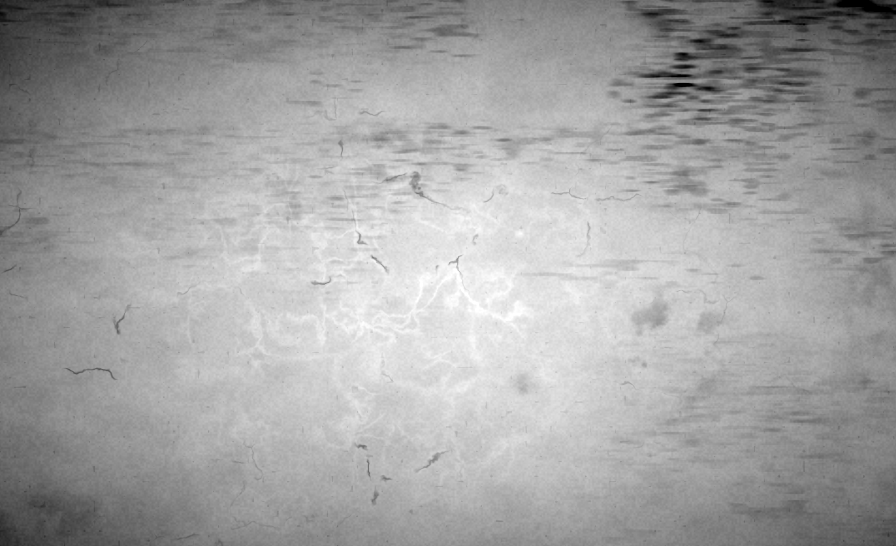
This texture is drawn by a WebGL 2 fragment shader. Its source:

```glsl
#version 300 es
precision highp float;
uniform vec2 u_resolution;
out vec4 fragColor;

vec2 hash2(vec2 p) {
  vec3 q = fract(p.xyx * vec3(0.1031, 0.1030, 0.0973));
  q += dot(q, q.yzx + 33.33);
  return fract((q.xx + q.yz) * q.zy);
}

float noise(vec2 p) {
  vec2 i = floor(p), f = fract(p);
  f = f * f * (3.0 - 2.0 * f);
  float low = mix(hash2(i).x, hash2(i + vec2(1, 0)).x, f.x);
  float high = mix(hash2(i + vec2(0, 1)).x, hash2(i + vec2(1, 1)).x, f.x);
  return mix(low, high, f.y);
}

float fbm(vec2 p) {
  float sum = 0.0, amp = 0.5;
  for (int i = 0; i < 5; i++) {
    sum += amp * noise(p);
    p = mat2(1.6, 1.2, -1.2, 1.6) * p + 7.3;
    amp *= 0.5;
  }
  return sum;
}

// Distance to the nearest border between jittered cells
float cellBorder(vec2 p, float jitter) {
  vec2 cell = floor(p), nearest = vec2(0);
  float best = 9.0, border = 9.0;
  for (int k = 0; k < 9; k++) {
    vec2 g = cell + vec2(k % 3 - 1, k / 3 - 1);
    vec2 r = g + 0.5 + jitter * (hash2(g) - 0.5) - p;
    if (dot(r, r) < best) { best = dot(r, r); nearest = r; }
  }
  for (int k = 0; k < 25; k++) {
    vec2 g = cell + vec2(k % 5 - 2, k / 5 - 2);
    vec2 r = g + 0.5 + jitter * (hash2(g) - 0.5) - p;
    vec2 d = r - nearest;
    if (dot(d, d) > 1e-5) border = min(border, dot(0.5 * (r + nearest), normalize(d)));
  }
  return border;
}

// Soft elliptical spot
float spot(vec2 p, vec2 center, vec2 size) {
  vec2 d = (p - center) / size;
  return exp(-dot(d, d));
}

// Horizontal scratches of a given length and fineness
float streaks(vec2 p, vec2 freq, float cut) {
  p.y += 0.004 * noise(p * 9.0);
  return smoothstep(cut, cut + 0.4, noise(p * freq));
}

void main() {
  vec2 uv = gl_FragCoord.xy / u_resolution;
  vec2 p = gl_FragCoord.xy / u_resolution.y;

  // Lamp glow falling off to dark corners
  vec2 fall = (uv - vec2(0.53, 0.47)) * 2.0;
  float tone = max(0.86 - 0.315 * dot(fall, fall), 0.19);
  tone += 0.04 * spot(uv, vec2(0.52, 0.46), vec2(0.2, 0.25));

  // Cloudy stains, stretched sideways
  tone += 0.09 * (fbm(p * vec2(3.0, 6.0)) - 0.48);
  tone += 0.09 * (fbm(p * vec2(14.0, 22.0) + 31.0) - 0.48);

  // Tight network of pale veins, densest near the middle
  vec2 warp = vec2(fbm(p * 16.0), fbm(p * 16.0 + 50.0)) - 0.48;
  float veinArea = spot(uv, vec2(0.43, 0.45), vec2(0.27, 0.34));
  float vein = cellBorder(p * 17.0 + warp * 2.2, 0.95) / 17.0;
  float veinPresence = smoothstep(0.35, 0.7, noise(p * 15.0 + 4.0));
  tone += 0.08 * exp(-vein * vein / 0.00004) * veinArea * veinPresence;

  // Broken, squarish dark cracks with pale rims
  vec2 crackGrid = vec2(4.6, 6.2);
  float crack = cellBorder(p * crackGrid + warp * 0.55 + 13.0, 0.6) / 5.4;
  float run = smoothstep(0.44, 0.6, noise(p * 7.0 + 21.0));
  run *= clamp(spot(uv, vec2(0.36, 0.4), vec2(0.36, 0.38)) * 1.4, 0.0, 1.0);
  float dash = smoothstep(0.28, 0.65, noise(p * 48.0 + 9.0));
  float depth = 0.35 + 0.65 * smoothstep(0.3, 0.7, noise(p * 13.0 + 3.0));
  float line = exp(-crack * crack / 0.000009);
  tone += 0.05 * exp(-crack * crack / 0.00012) * veinArea;
  tone -= 0.32 * line * run * dash * depth;

  // Fine scratches, strongest on the upper right
  float band = smoothstep(0.3, 0.7, noise(vec2(p.x * 3.0, p.y * 11.0) + 17.0));
  float rubbed = smoothstep(0.35, 0.7, uv.y) * (0.5 + 0.5 * smoothstep(0.25, 0.65, uv.x));
  rubbed += 0.4 * smoothstep(0.55, 0.85, uv.x);
  float patchy = smoothstep(0.3, 0.65, fbm(p * vec2(9.0, 18.0) + 60.0));
  tone -= 0.13 * band * rubbed * patchy * streaks(p, vec2(15.0, 120.0), 0.45);
  tone -= 0.11 * band * rubbed * streaks(p + 5.0, vec2(32.0, 165.0), 0.5);
  tone -= 0.04 * rubbed * patchy * band;

  // Sparse darker nicks
  float nickArea = smoothstep(0.55, 0.75, noise(p * vec2(5.0, 12.0) + 70.0)) * rubbed;
  tone -= 0.2 * nickArea * streaks(p + 7.0, vec2(26.0, 130.0), 0.55);
  float gouge = spot(uv, vec2(0.77, 0.85), vec2(0.045, 0.09));
  tone -= 0.5 * gouge * streaks(p + 2.0, vec2(24.0, 125.0), 0.5);

  // Smudges
  float mottling = smoothstep(0.42, 0.7, fbm(p * 24.0 + 40.0));
  float smudge = spot(uv, vec2(0.75, 0.36), vec2(0.05, 0.09));
  smudge += 0.5 * spot(uv, vec2(0.44, 0.745), vec2(0.05, 0.025));
  smudge += 0.25 * spot(uv, vec2(0.04, 0.06), vec2(0.12, 0.05));
  smudge += 0.3 * spot(uv, vec2(0.98, 0.45), vec2(0.04, 0.3));
  tone -= 0.32 * smudge * mottling;
  tone -= 0.2 * spot(p, vec2(0.965, 0.295), vec2(0.022, 0.016)) * (0.5 + mottling);

  // One bright fleck, faint specks and film grain
  tone += 0.12 * spot(p, vec2(0.953, 0.571), vec2(0.008, 0.006));
  tone -= 0.08 * smoothstep(0.9, 1.0, noise(p * 110.0 + 90.0));
  tone += 0.05 * (noise(p * 290.0) - 0.5) + 0.025 * (noise(p * 130.0) - 0.5);

  fragColor = vec4(vec3(clamp(tone, 0.0, 1.0)), 1.0);
}
```
